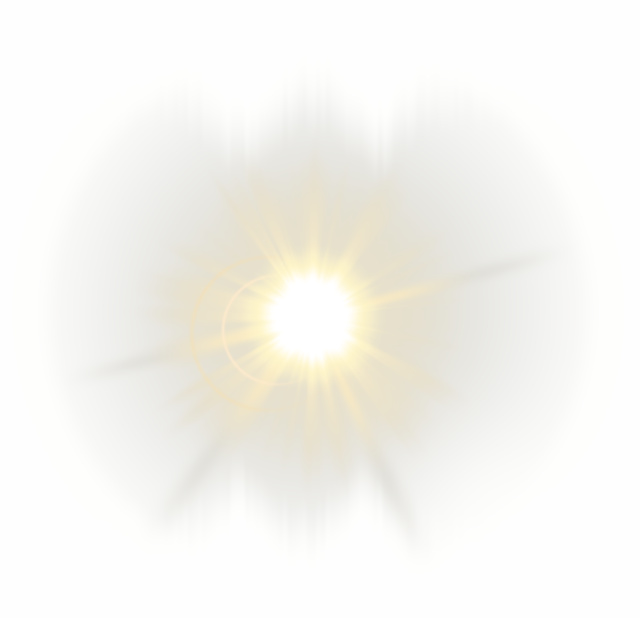
Write a WebGL 2 fragment shader that draws this background.

```glsl
#version 300 es
precision highp float;
// A white sun with golden rays, set in a soft grey halo on a white ground.
// The halo is a radial falloff with scalloped ends; the rays are periodic
// noise over the angle, with four long beams and two thin lens rings on top.
uniform vec2 u_resolution;
out vec4 outColor;

const float TAU = 6.2831853;

float hash(float n) {
  return fract(sin(n * 127.1 + 3.7) * 4375.85);
}

float noise(float x) {
  float i = floor(x), f = fract(x);
  return mix(hash(i), hash(i + 1.0), f * f * (3.0 - 2.0 * f));
}

// Noise that closes on itself after one turn with the given cell count.
float angularNoise(float turn, float cells, float seed) {
  float x = fract(turn) * cells;
  float i = floor(x), f = fract(x);
  float a = hash(i + seed), b = hash(mod(i + 1.0, cells) + seed);
  return mix(a, b, f * f * (3.0 - 2.0 * f));
}

float bell(float x, float width) {
  return exp(-x * x / (width * width));
}

// Darkness of the grey halo, cut by a round rim and scalloped ends.
float haloShade(vec2 p) {
  float r = length(p - vec2(0.515, 0.495));
  float shade = 0.13 * (1.0 - smoothstep(0.1, 0.55, r));
  shade *= 1.0 - 0.85 * smoothstep(0.415, 0.465, r);
  float fibre = 0.025 * (noise(p.x * 130.0) - 0.5);
  float top = 0.925 + fibre
    - 0.085 * (bell(p.x - 0.395, 0.065) + bell(p.x - 0.61, 0.06));
  float bottom = 0.07 + fibre
    + 0.075 * (bell(p.x - 0.385, 0.06) + bell(p.x - 0.59, 0.055));
  shade *= smoothstep(0.0, 0.14, top - p.y) * smoothstep(0.0, 0.12, p.y - bottom);
  return shade * (1.0 - 0.75 * bell(length(p - vec2(0.81, 0.15)), 0.15));
}

// One long beam: gold near the sun, grey further out.
vec3 addBeam(vec3 color, vec2 q, float degrees, float reach, float spread) {
  float a = radians(degrees);
  vec2 dir = vec2(cos(a), sin(a));
  float along = dot(q, dir);
  float across = dot(q, vec2(-dir.y, dir.x));
  float width = 0.005 + spread * max(along, 0.0);
  float amount = bell(across, width) * smoothstep(0.04, 0.1, along)
    * (1.0 - smoothstep(0.6 * reach, 1.03 * reach, along));
  vec3 tint = mix(vec3(1.0, 0.93, 0.75), vec3(0.86, 0.855, 0.825),
    smoothstep(0.12, 0.29, along));
  return mix(color, tint, 0.6 * amount);
}

float ring(vec2 p, vec2 center, float radius, float width) {
  vec2 d = p - center;
  float side = 0.25 + 0.75 * smoothstep(0.5, -0.6, d.x / radius);
  return bell(length(d) - radius, width) * side;
}

void main() {
  vec2 p = gl_FragCoord.xy / u_resolution.y;
  vec2 q = p - vec2(0.506, 0.486);
  float r = length(q);
  float turn = atan(q.y, q.x) / TAU;

  // Halo, warmer towards the sun
  float warmth = 1.0 - smoothstep(0.17, 0.34, r);
  vec3 color = vec3(0.998, 0.998, 0.995)
    - haloShade(p) * mix(vec3(1.0, 1.01, 1.1), vec3(0.93, 1.0, 1.3), warmth);

  // Tan rays of uneven length
  float broad = angularNoise(turn, 37.0, 5.0);
  float fine = angularNoise(turn, 89.0, 61.0);
  float hair = angularNoise(turn + 0.02 * r, 173.0, 211.0);
  float streak = 0.5 * broad + 0.35 * fine + 0.15 * hair;
  float reach = 0.17 + 0.14 * streak;
  float tan_ = 1.0 - smoothstep(reach - 0.1, reach + 0.03, r);
  color = mix(color, vec3(0.895, 0.865, 0.78), tan_ * (0.35 + 0.5 * streak));

  // Bright gold streaks
  float glint = smoothstep(0.35, 0.8, streak);
  float falloff = exp(-max(r - 0.075, 0.0) * 13.0);
  color = mix(color, vec3(0.995, 0.94, 0.79), falloff * (0.3 + 0.7 * glint)
    * (1.0 - smoothstep(0.17, 0.27, r)));

  // Long beams
  color = addBeam(color, q, 14.8, 0.44, 0.026);
  color = addBeam(color, q, 194.4, 0.42, 0.026);
  color = addBeam(color, q, 233.5, 0.46, 0.042);
  color = addBeam(color, q, 294.7, 0.45, 0.042);

  // Lens rings
  color = mix(color, vec3(1.0, 0.92, 0.8),
    0.75 * ring(p, vec2(0.449, 0.466), 0.088, 0.0028));
  color = mix(color, vec3(0.96, 0.88, 0.71),
    0.5 * ring(p, vec2(0.4345, 0.46), 0.124, 0.0035));

  // Yellow corona and white core
  float edge = r - 0.022 * (streak - 0.5);
  color = mix(color, vec3(1.0, 0.965, 0.79), 0.95 * (1.0 - smoothstep(0.075, 0.125, edge)));
  color = mix(color, vec3(1.0), 1.0 - smoothstep(0.056, 0.088, edge));

  outColor = vec4(clamp(color, 0.0, 1.0), 1.0);
}
```
